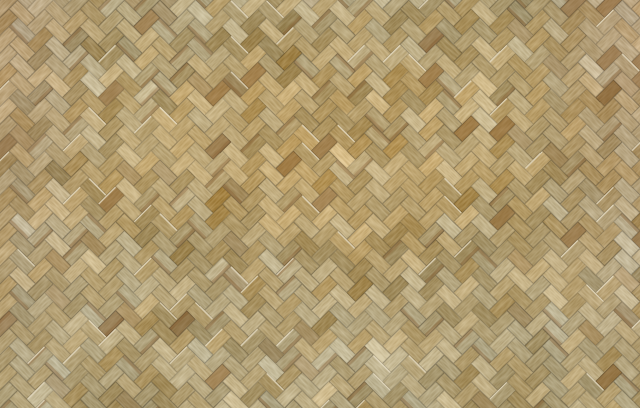
This texture is drawn by a Shadertoy shader. Its source:

```glsl
#define REPEATS vec2(18.0, 23.0)
#define PALE vec3(0.82, 0.77, 0.63)
#define DARK vec3(0.58, 0.50, 0.315)
#define BROWN vec3(0.50, 0.34, 0.17)
#define GAP vec3(0.90, 0.86, 0.76)
#define WARMTH vec3(0.045, -0.005, -0.065)
#define SEAM_WIDTH 0.09
#define SEAM_SHADE 0.20
#define STRIP_VARIATION 0.42
#define GRAIN 0.40
#define GAP_CHANCE 0.10
#define STAIN_CHANCE 0.08

vec3 hash3(vec2 p) {
    vec3 q = vec3(dot(p, vec2(127.1, 311.7)),
                  dot(p, vec2(269.5, 183.3)),
                  dot(p, vec2(419.2, 371.9)));
    return fract(sin(q) * 43758.5);
}

// Distance to the nearest scattered point
float cellular(vec2 p) {
    vec2 cell = floor(p), f = fract(p);
    float nearest = 2.0;
    for (int y = -1; y <= 1; y++)
    for (int x = -1; x <= 1; x++) {
        vec2 o = vec2(x, y);
        nearest = min(nearest, length(o + hash3(cell + o).xy - f));
    }
    return nearest;
}

// Fibres running along the strip
float fibres(vec2 p, vec3 seed) {
    float streaks = cellular(p * vec2(1.1, 5.5) + seed.xy * 60.0) - 0.48;
    float bend = sin(p.x * 2.3 + seed.z * 40.0) * 0.6;
    float lines = sin(p.y * 23.0 + bend + seed.x * 30.0)
                + 0.6 * sin(p.y * 41.0 - bend + seed.y * 50.0);
    return streaks + 0.09 * lines;
}

// Herringbone of 2:1 strips: xy = place in strip, zw = strip origin
vec4 herringbone(vec2 q, out bool rising) {
    vec2 cell = floor(q);
    float k = mod(cell.x - cell.y, 4.0);
    rising = k < 1.5;
    vec2 origin = cell - (rising ? vec2(k, 0.0) : vec2(0.0, 3.0 - k));
    vec2 place = q - origin;
    return vec4(rising ? place : place.yx, origin);
}

vec3 weave(vec2 uv) {
    vec2 p = uv * REPEATS;
    bool rising;
    vec4 strip = herringbone(vec2(p.y + 2.0 * p.x, p.y - 2.0 * p.x), rising);
    vec2 place = strip.xy;
    vec3 rnd = hash3(strip.zw + 3.7);
    vec3 wear = hash3(strip.zw + 91.3);

    // Broad drift of tone, mirrored about the middle
    float side = abs(uv.x - 0.5);
    float drift = sin(side * 17.0 + uv.y * 5.0) + sin(uv.y * 13.0 - side * 9.0 + 1.0)
                + 0.7 * sin(uv.x * 21.0 + uv.y * 17.0);
    vec2 c = (uv - vec2(0.5, 0.63)) * vec2(2.6, 3.6);
    float glow = exp(-dot(c, c));

    // Strip tone and grain
    float tone = 0.54 + STRIP_VARIATION * (rnd.x + rnd.y - 1.0)
               + 0.045 * drift - (rising ? 0.06 : -0.04);
    tone += GRAIN * fibres(place, rnd);
    vec3 col = mix(DARK, PALE, clamp(tone, -0.25, 1.15));
    col += WARMTH * (0.8 * glow + 0.9 * (rnd.z - 0.5) + (rising ? 0.1 : -0.1));
    col += vec3(0.02, 0.0, 0.025) * smoothstep(0.3, 0.5, side) * uv.y;

    // Stained strips and brown slivers along one edge
    float stained = step(wear.x, STAIN_CHANCE) * (rising ? 0.42 : 0.2);
    col = mix(col, BROWN, stained);
    float edgeY = wear.y > 0.5 ? place.y : 1.0 - place.y;
    float sliver = smoothstep(0.30, 0.22, edgeY) * step(rnd.z, 0.14);
    col = mix(col, BROWN, 0.38 * sliver);

    // Seams and pale open gaps
    vec2 border = min(place, vec2(2.0, 1.0) - place);
    float seam = 1.0 - smoothstep(0.0, SEAM_WIDTH, min(border.x, border.y));
    col *= 1.0 - SEAM_SHADE * seam * (0.5 + wear.z);
    float gap = smoothstep(0.14, 0.08, 1.0 - place.y) * smoothstep(0.0, 0.1, border.x);
    return mix(col, GAP, 0.8 * gap * step(wear.z, GAP_CHANCE));
}

void mainImage(out vec4 fragColor, in vec2 fragCoord) {
    // Four samples smooth the edges
    vec3 sum = vec3(0.0);
    for (int i = 0; i < 4; i++) {
        vec2 offset = vec2(i % 2, i / 2) * 0.5 - 0.25;
        sum += weave((fragCoord + offset) / iResolution.xy);
    }
    fragColor = vec4(sum * 0.25, 1.0);
}
```
